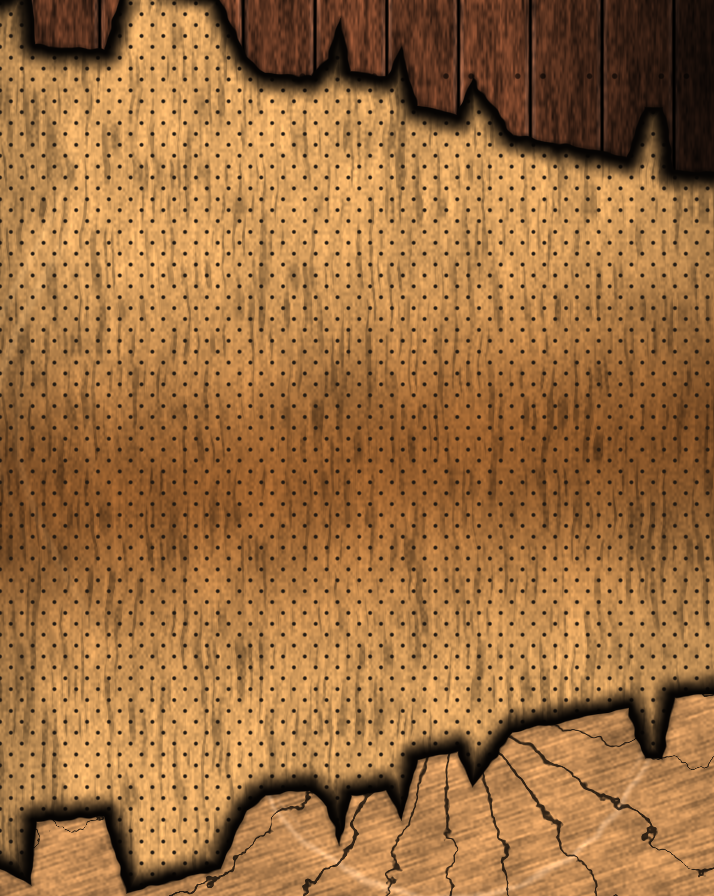
Give the GLSL for this background, as a Shadertoy shader.

```glsl
const vec3 SHEET_LIGHT = vec3(0.87, 0.645, 0.385);
const vec3 SHEET_DARK = vec3(0.57, 0.355, 0.17);
const vec3 PLANK = vec3(0.40, 0.225, 0.14);
const vec3 STUMP = vec3(0.77, 0.55, 0.34);
const vec3 CHAR = vec3(0.025, 0.016, 0.01);
const vec3 HOLE = vec3(0.13, 0.10, 0.07);
const float DOT_PITCH = 0.0243;
const float DOT_RADIUS = 0.0021;
const float PLANK_WIDTH = 0.0801;
const float PLANK_START = 0.0312;
const float BURN_WIDTH = 0.031;
const float LOWER_LIFT = 0.033;
const float BAND_WIDTH = 0.15;
const vec2 STUMP_CENTRE = vec2(0.50, 0.23);
const float CRACK_DENSITY = 3.2;

// Knots of the torn edge: x and depth, in canvas heights
const int KNOTS = 23;
const vec2 TEAR[KNOTS] = vec2[KNOTS](
    vec2(-.03, .012), vec2(.034, -.02), vec2(.040, .050), vec2(.117, .055),
    vec2(.141, -.03), vec2(.245, -.004), vec2(.275, .062), vec2(.297, .081),
    vec2(.346, .085), vec2(.366, .065), vec2(.380, .022), vec2(.391, .078),
    vec2(.431, .085), vec2(.448, .052), vec2(.466, .118), vec2(.510, .128),
    vec2(.527, .087), vec2(.573, .150), vec2(.700, .175), vec2(.719, .120),
    vec2(.740, .120), vec2(.753, .189), vec2(.820, .194));

float hash(vec2 p) {
    return fract(sin(dot(p, vec2(127.1, 311.7))) * 43758.5453);
}

float noise(vec2 p) {
    vec2 i = floor(p), f = fract(p);
    f = f * f * (3.0 - 2.0 * f);
    return mix(mix(hash(i), hash(i + vec2(1, 0)), f.x),
               mix(hash(i + vec2(0, 1)), hash(i + vec2(1, 1)), f.x), f.y);
}

float fbm(vec2 p) {
    float sum = 0.0, gain = 0.5;
    for (int i = 0; i < 4; i++) {
        sum += gain * noise(p);
        p = p * 2.03 + 7.1;
        gain *= 0.5;
    }
    return sum;
}

// Signed distance to the tear, positive on the sheet
float tearDistance(vec2 q) {
    float dist = 1.0, edge = 0.0;
    for (int i = 0; i < KNOTS - 1; i++) {
        vec2 a = TEAR[i], s = TEAR[i + 1] - a, v = q - a;
        dist = min(dist, length(v - s * clamp(dot(v, s) / dot(s, s), 0.0, 1.0)));
        if (v.x >= 0.0 && v.x < s.x) edge = a.y + s.y * v.x / s.x;
    }
    return q.y > edge ? dist : -dist;
}

// Dark boards with seams and nails
vec3 planks(vec2 p, float px) {
    float along = (p.x - PLANK_START) / PLANK_WIDTH;
    float id = floor(along);
    float x = (fract(along) - 0.5) * PLANK_WIDTH;
    float seam = 0.5 * PLANK_WIDTH - abs(x);
    float grain = fbm(vec2(p.x * 230.0, p.y * 22.0 + id * 9.0));
    float pits = noise(p * vec2(420.0, 130.0));
    vec3 col = PLANK * (0.15 + 1.15 * grain + 0.6 * pits) * (0.8 + 0.4 * hash(vec2(id, 3.0)));
    col += 0.12 * smoothstep(0.003, 0.001, abs(seam - 0.004)) * grain;
    col *= smoothstep(0.0003, 0.002 + px, seam);
    float nail = length(vec2(abs(x) - 0.026, p.y - 0.915));
    col *= mix(0.4, 1.0, smoothstep(0.002, 0.003 + px, nail));
    return col * (1.0 - 0.75 * smoothstep(0.5, 0.82, p.x));
}

// Sawn timber with growth rings and radial cracks
vec3 stump(vec2 p, float px) {
    vec2 v = p - STUMP_CENTRE;
    float r = length(v);
    float rough = fbm(p * 28.0);
    float ring = 0.5 + 0.5 * sin(r * 420.0 + rough * 9.0);
    float saw = noise(vec2(p.x * 30.0 + p.y * 8.0, p.y * 330.0 - p.x * 110.0));
    float speckle = noise(p * 300.0);
    vec3 col = STUMP * (0.50 + 0.34 * saw + 0.42 * rough + 0.22 * speckle);
    col += 0.16 * smoothstep(0.012, 0.0, abs(r - 0.235 + 0.01 * rough)) * ring;
    float turn = (atan(v.x, -v.y) + 0.20 * (fbm(p * 35.0) - 0.5)) * CRACK_DENSITY + 0.45;
    float id = floor(turn);
    float gap = abs(fract(turn) - 0.5) * r / CRACK_DENSITY;
    float width = 0.0018 * hash(vec2(id, 8.0)) * noise(vec2(r * 30.0, id));
    return mix(col * 0.25, col, smoothstep(width, width + 0.0008 + px, gap));
}

// Perforated veneer with a dark band across the middle
vec3 sheet(vec2 p, float px) {
    float offset = (p.y - 0.435 - 0.10 * p.x + 0.03 * (fbm(p * 6.0) - 0.5)) / BAND_WIDTH;
    vec3 col = mix(SHEET_LIGHT, SHEET_DARK, exp(-offset * offset));
    // Thin wavering fibres over fine speckle
    float bend = 0.014 * fbm(p * vec2(12.0, 14.0));
    float fibre = noise(vec2((p.x + bend) * 260.0, p.y * 26.0));
    float speckle = noise(p * vec2(390.0, 250.0));
    float shade = 0.74 + 0.22 * speckle + 0.30 * fbm(p * vec2(22.0, 14.0));
    shade -= 0.26 * smoothstep(0.55, 0.9, fibre);
    shade += 0.10 * smoothstep(0.4, 0.1, fibre);
    col *= shade;
    float swirl = noise(vec2((p.x - 0.06 * sin(p.y * 9.0)) * 75.0, p.y * 3.0));
    col += vec3(0.10, 0.09, 0.07) * smoothstep(0.65, 1.0, swirl) * smoothstep(0.15, 0.02, p.x);
    col *= mix(0.80, 1.0, smoothstep(-0.02, 0.12, p.x) * smoothstep(0.84, 0.62, p.x));
    // Staggered holes: two interleaved square grids
    vec2 cellA = (fract(p / DOT_PITCH) - 0.5) * DOT_PITCH;
    vec2 cellB = (fract(p / DOT_PITCH + 0.5) - 0.5) * DOT_PITCH;
    float hole = min(length(cellA), length(cellB)) - DOT_RADIUS;
    return mix(HOLE, col, smoothstep(-0.0006 - 0.5 * px, 0.0006 + 0.5 * px, hole));
}

void mainImage(out vec4 fragColor, in vec2 fragCoord) {
    float px = 1.0 / iResolution.y;
    vec2 p = fragCoord * px;
    vec2 ragged = p + 0.004 * (vec2(noise(p * 90.0), noise(p * 90.0 + 40.0)) - 0.5);
    float upper = tearDistance(vec2(ragged.x, 1.0 - ragged.y));
    float lower = tearDistance(vec2(ragged.x, ragged.y - LOWER_LIFT));
    float dist = min(upper, lower);

    vec3 under = p.y > 0.5 ? planks(p, px) : stump(p, px);
    under *= mix(0.7, 1.0, smoothstep(0.0, 0.006, -dist));
    vec3 top = mix(CHAR, sheet(p, px), smoothstep(0.003, BURN_WIDTH, dist));
    vec3 col = mix(under, top, smoothstep(-px, px, dist));
    fragColor = vec4(clamp(col, 0.0, 1.0), 1.0);
}
```
